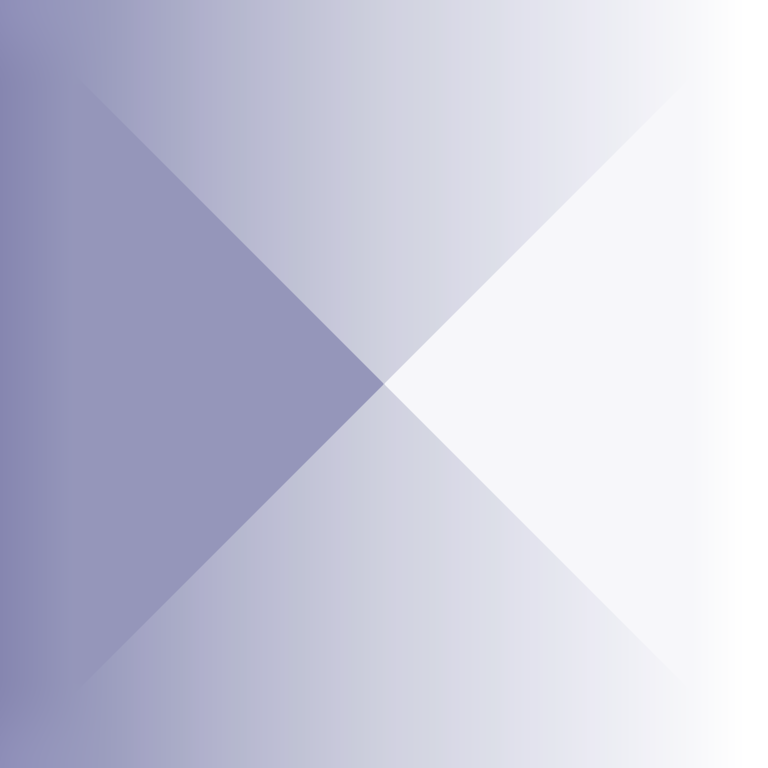
Reproduce this background procedurally as a WebGL 2 fragment shader.

```glsl
#version 300 es
precision highp float;

uniform vec2 u_resolution;
out vec4 outColor;

const vec3 SHADOW = vec3(0.525, 0.525, 0.69);
const vec3 VIOLET = vec3(0.583, 0.59, 0.73);
const vec3 LILAC = vec3(0.71, 0.715, 0.81);
const vec3 SILVER = vec3(0.812, 0.818, 0.872);
const vec3 MIST = vec3(0.89, 0.893, 0.932);
const vec3 PEARL = vec3(0.968, 0.969, 0.98);
const vec3 WHITE = vec3(1.0);

// Blend factor that rises linearly between two positions
float rise(float start, float end, float x) {
    return clamp((x - start) / (end - start), 0.0, 1.0);
}

// Horizontal ramp from violet shadow to white
vec3 ramp(float x) {
    vec3 color = mix(SHADOW, VIOLET, rise(0.0, 0.095, x));
    color = mix(color, LILAC, rise(0.095, 0.3, x));
    color = mix(color, SILVER, rise(0.3, 0.5, x));
    color = mix(color, MIST, rise(0.5, 0.7, x));
    color = mix(color, PEARL, rise(0.7, 0.9, x));
    return mix(color, WHITE, rise(0.9, 0.97, x));
}

// Faint vertical bands with a slight warm and cool shift
vec3 bands(float x, float strength) {
    float wave = sin(x * 76.0) + 0.5 * sin(x * 171.0 + 1.3);
    return strength * wave * vec3(0.6, -0.4, 0.8);
}

// Soft glow toward the upper and lower left corners
float cornerGlow(vec2 uv) {
    float nearEdge = smoothstep(0.38, 0.5, abs(uv.y - 0.5));
    return nearEdge * (1.0 - smoothstep(0.0, 0.16, uv.x));
}

// Signed distance to the diagonals, positive in the side wedges
float wedgeDistance(vec2 p) {
    return (abs(p.x) - abs(p.y)) * 0.70711;
}

void main() {
    vec2 uv = gl_FragCoord.xy / u_resolution;
    vec2 p = uv - 0.5;
    float pixel = 1.0 / min(u_resolution.x, u_resolution.y);

    vec3 base = ramp(uv.x);
    float bandFade = smoothstep(0.08, 0.2, uv.x) * (1.0 - smoothstep(0.8, 0.9, uv.x));
    vec3 backdrop = base + bands(uv.x, 0.004) * bandFade;

    // Flat wedges merge with the ramp near the outer edges
    vec3 leftWedge = min(base, VIOLET);
    vec3 rightWedge = max(base, PEARL);
    vec3 wedge = mix(leftWedge, rightWedge, smoothstep(-pixel, pixel, p.x));

    float inside = smoothstep(-0.7 * pixel, 0.7 * pixel, wedgeDistance(p));
    vec3 color = mix(backdrop, wedge, inside);
    color += 0.03 * cornerGlow(uv);

    outColor = vec4(clamp(color, 0.0, 1.0), 1.0);
}
```
